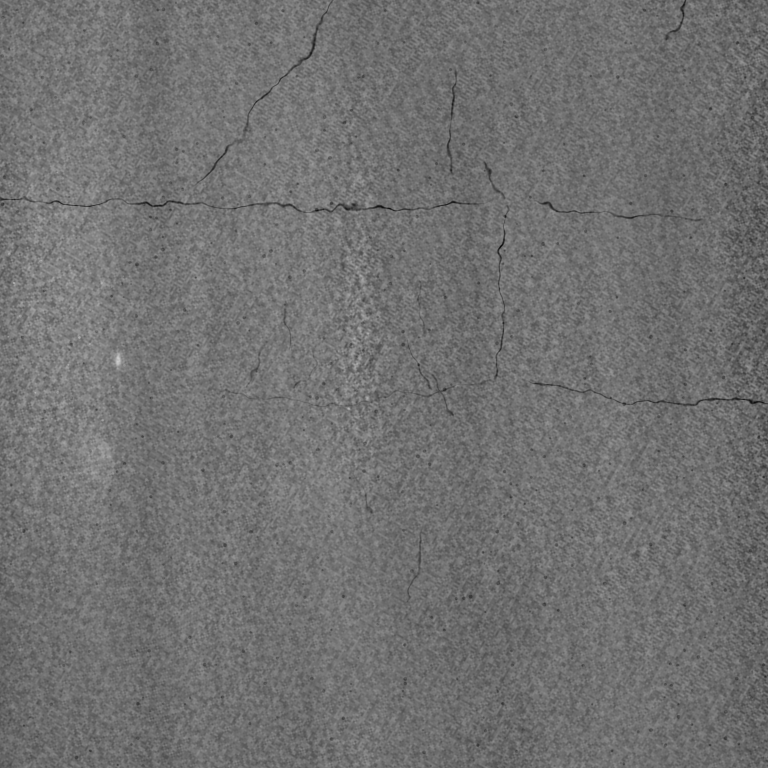
Reproduce this texture procedurally as a WebGL 1 fragment shader.

```glsl
precision highp float;
// Weathered grey concrete wall: fine grain, vertical streaks and thin dark cracks.
uniform vec2 u_resolution;

#define BASE_GREY 0.447
#define FINE_GRAIN 0.165
#define MID_GRAIN 0.085
#define RELIEF 0.055
#define STREAKS 0.065
#define CLOUDS 0.05
#define PIT_DENSITY 0.035
#define CRACK_WIDTH 0.0009
#define CRACK_JITTER 0.017
#define HAIRLINES 7

float hash(vec2 p) {
  return fract(sin(dot(p, vec2(127.1, 311.7))) * 43758.5453);
}

float noise(vec2 p) {
  vec2 i = floor(p), f = fract(p);
  f = f * f * (3.0 - 2.0 * f);
  return mix(mix(hash(i), hash(i + vec2(1.0, 0.0)), f.x),
             mix(hash(i + vec2(0.0, 1.0)), hash(i + 1.0), f.x), f.y);
}

// Noise centred on zero
float grain(vec2 p) { return noise(p) - 0.5; }

float fbm(vec2 p) {
  float sum = 0.0, amp = 0.5;
  for (int i = 0; i < 4; i++) {
    sum += amp * grain(p);
    p = p * 2.03 + 17.3;
    amp *= 0.5;
  }
  return sum;
}

// Soft elliptical mask
float blob(vec2 p, vec2 centre, vec2 radius) {
  vec2 d = (p - centre) / radius;
  return exp(-dot(d, d));
}

// Bowed line from ends.xy to ends.zw, tapered and broken along its length
float crack(vec2 p, vec4 ends, float bow, float depth) {
  vec2 span = ends.zw - ends.xy, q = p - ends.xy;
  float len = length(span);
  vec2 dir = span / len;
  float t = dot(q, dir) / len;
  float side = dir.x * q.y - dir.y * q.x - bow * 4.0 * t * (1.0 - t);
  float taper = smoothstep(0.0, 0.06, t) * smoothstep(1.0, 0.94, t);
  float wear = 0.35 + 0.9 * noise(p * 38.0 + 5.0);
  float soft = max(0.0016, 1.0 / u_resolution.y);
  float line = 1.0 - smoothstep(0.0, CRACK_WIDTH * wear + soft, abs(side));
  return depth * line * taper * wear;
}

float allCracks(vec2 p) {
  // Ragged edges come from warping the plane
  vec2 w = p + CRACK_JITTER * vec2(grain(p * 27.0), grain(p * 27.0 + 40.0));
  w += 0.007 * vec2(grain(p * 95.0 + 9.0), grain(p * 95.0 + 70.0));
  // Long joints
  float c = crack(w, vec4(-0.03, 0.747, 0.65, 0.738), -0.014, 0.30);
  c = max(c, crack(w, vec4(0.68, 0.732, 0.92, 0.707), 0.003, 0.24));
  c = max(c, crack(w, vec4(0.68, 0.505, 1.03, 0.487), -0.018, 0.24));
  c = max(c, crack(w, vec4(0.27, 0.490, 0.65, 0.508), -0.020, 0.12));
  // Upright and slanted branches
  c = max(c, crack(w, vec4(0.25, 0.755, 0.45, 1.02), -0.010, 0.24));
  c = max(c, crack(w, vec4(0.59, 0.765, 0.595, 0.915), 0.0, 0.25));
  c = max(c, crack(w, vec4(0.644, 0.500, 0.656, 0.735), -0.006, 0.32));
  c = max(c, crack(w, vec4(0.656, 0.735, 0.63, 0.785), 0.0, 0.22));
  c = max(c, crack(w, vec4(0.86, 0.945, 0.895, 1.02), -0.006, 0.27));
  c = max(c, crack(w, vec4(0.525, 0.215, 0.55, 0.31), 0.0, 0.18));
  // Scattered short hairlines
  for (int i = 0; i < HAIRLINES; i++) {
    float k = float(i);
    vec2 a = 0.3 + vec2(0.38, 0.3) * vec2(hash(vec2(k, 3.0)), hash(vec2(k, 8.0)));
    vec2 d = vec2(hash(vec2(k, 5.0)) - 0.5, 0.9) * 0.07;
    c = max(c, crack(w, vec4(a, a + d), 0.0, 0.13));
  }
  return c;
}

// Small specks, one possible per cell
float pits(vec2 p, float cells, float seed) {
  vec2 cell = floor(p * cells);
  vec2 centre = 0.3 + 0.4 * vec2(hash(cell + seed), hash(cell + seed + 11.0));
  float r = 0.12 + 0.16 * hash(cell + seed + 23.0);
  float d = length(fract(p * cells) - centre);
  return step(hash(cell + seed + 31.0), PIT_DENSITY) * smoothstep(r + 0.12, r - 0.1, d);
}

void main() {
  vec2 p = gl_FragCoord.xy / u_resolution;

  // Broad tone: streaks, clouds, pale left side, dark right edge
  float streak = grain(vec2(p.x * 15.0, p.y * 1.6)) + 0.6 * grain(vec2(p.x * 47.0, p.y * 3.0));
  float paleLeft = blob(p, vec2(0.06, 0.58), vec2(0.13, 0.27));
  float roughBand = blob(p, vec2(0.467, 0.58), vec2(0.028, 0.19));
  float column = blob(p, vec2(0.46, 0.5), vec2(0.04, 0.8));
  float darkEdge = smoothstep(0.91, 1.0, p.x + 0.05 * fbm(p * 9.0));
  float grey = BASE_GREY + STREAKS * streak * mix(1.0, 0.5, p.x) + CLOUDS * fbm(p * 5.0);
  grey += 0.055 * paleLeft + 0.03 * roughBand + 0.015 * column - 0.055 * darkEdge;
  grey += 0.07 * blob(p, vec2(0.13, 0.405), vec2(0.025, 0.03)) - 0.012 * smoothstep(0.4, 0.9, p.x);

  // Sandy grain, rougher on the worn band and at both edges
  float rough = 0.9 + 0.45 * roughBand + 0.35 * paleLeft + 0.4 * darkEdge + 0.5 * fbm(p * 7.0 + 3.0);
  vec2 g = mat2(0.87, 0.5, -0.5, 0.87) * p;
  float relief = noise(g * 150.0) - noise(g * 150.0 + vec2(0.55, 0.35));
  grey += rough * (FINE_GRAIN * grain(g * 410.0) + MID_GRAIN * grain(g * 205.0 + 7.0));
  grey += RELIEF * relief * (rough + 2.2 * roughBand);

  // Pits, chips and cracks
  grey -= 0.13 * pits(p, 115.0, 2.0);
  grey += 0.11 * pits(p, 140.0, 57.0) * (0.3 + paleLeft + roughBand);
  grey += 0.35 * blob(p, vec2(0.154, 0.53), vec2(0.004, 0.009));
  grey -= allCracks(p);

  gl_FragColor = vec4(vec3(clamp(grey, 0.06, 0.92)), 1.0);
}
```
